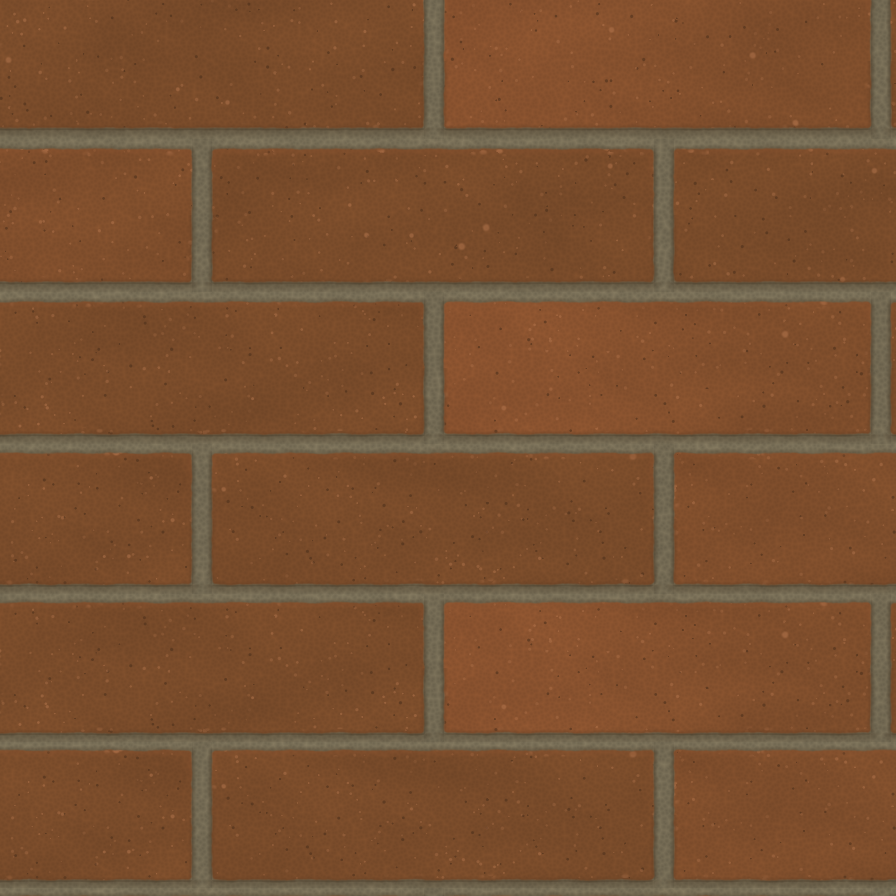
Reproduce this texture procedurally as a Shadertoy shader.

```glsl
const float ROW_HEIGHT = 0.1673;
const float FIRST_JOINT = 0.0057;
const vec3 CLAY = vec3(0.475, 0.295, 0.165);
const vec3 CLAY_WARM = vec3(0.545, 0.325, 0.185);
const vec3 CLAY_DARK = vec3(0.40, 0.25, 0.14);
const vec3 CHIP = vec3(0.72, 0.47, 0.31);
const vec3 MORTAR = vec3(0.485, 0.445, 0.350);
const vec3 MORTAR_SHADE = vec3(0.30, 0.245, 0.17);

vec2 hash2(vec2 p) {
    vec3 q = fract(p.xyx * vec3(0.1031, 0.1030, 0.0973));
    q += dot(q, q.yzx + 33.33);
    return fract((q.xx + q.yz) * q.zy);
}

// Distance to the nearest scattered point, and that point's two random values
vec3 cellular(vec2 p) {
    vec2 cell = floor(p);
    vec3 nearest = vec3(9.0, 0.0, 0.0);
    for (int y = -1; y <= 1; y++)
    for (int x = -1; x <= 1; x++) {
        vec2 id = cell + vec2(x, y);
        float dist = length(id + hash2(id) - p);
        if (dist < nearest.x) nearest = vec3(dist, hash2(id + 71.7));
    }
    return nearest;
}

// Smooth variation, roughly -1 to 1
float layeredSines(vec2 p) {
    float sum = 0.0, amplitude = 0.5;
    for (int i = 0; i < 4; i++) {
        sum += amplitude * sin(p.x + 1.7 * sin(p.y)) * cos(p.y * 0.8 + float(i));
        p = mat2(1.5, 1.1, -1.1, 1.5) * p + 2.3;
        amplitude *= 0.6;
    }
    return sum;
}

float roundedBox(vec2 p, vec2 halfSize, float radius) {
    vec2 q = abs(p) - halfSize + radius;
    return length(max(q, 0.0)) + min(max(q.x, q.y), 0.0) - radius;
}

// Round flecks in a random share of the cells
float flecks(vec2 p, float share, float size) {
    vec3 c = cellular(p);
    float radius = size * (0.4 + 0.6 * c.z);
    return step(1.0 - share, c.y) * smoothstep(radius, radius * 0.35, c.x);
}

vec3 brickColor(vec2 p, vec2 halfSize, float edge, float warmth, vec2 seed) {
    vec2 q = p + seed;
    float mottle = layeredSines(q * vec2(17.0, 26.0));
    float along = smoothstep(halfSize.x, -halfSize.x, p.x);
    vec3 color = mix(CLAY, CLAY_WARM, warmth * (0.3 + 0.7 * along));
    color *= 1.0 + 0.05 * mottle;

    // Sandy grain, pits and pale grit
    color *= 0.96 + 0.09 * cellular(q * 230.0).x;
    color = mix(color, CLAY_DARK * 0.75, 0.6 * flecks(q * 75.0 + 40.0, 0.16, 0.20));
    float grit = flecks(q * 95.0, 0.20, 0.27) * (0.6 + 0.4 * mottle);
    color = mix(color, CHIP, 0.55 * grit);
    color = mix(color, CHIP, 0.5 * flecks(q * 28.0 + 9.0, 0.07, 0.16));

    // Chipped, paler arrises, strongest along the top
    float top = smoothstep(0.3, 1.0, p.y / halfSize.y);
    float rim = smoothstep(-0.009, -0.001, edge);
    float worn = smoothstep(0.05, 0.5, layeredSines(q * 48.0));
    float chips = flecks(q * vec2(85.0, 120.0) + 17.0, 0.5, 0.55);
    color = mix(color, CHIP, rim * worn * chips * mix(0.45, 0.85, top));
    color = mix(color, CLAY_WARM, 0.35 * rim * top);
    float underside = smoothstep(-0.005, 0.0, edge) * step(p.y, 0.0);
    return mix(color, CLAY_DARK, 0.4 * underside);
}

vec3 mortarColor(vec2 uv, vec2 p, vec2 halfSize, float edge) {
    vec3 color = MORTAR * (0.91 + 0.16 * cellular(uv * 190.0).x);
    color *= 1.0 + 0.03 * layeredSines(uv * 60.0);

    // Shade falls under each brick and lightly along its sides
    float below = smoothstep(-0.002, 0.002, -p.y - halfSize.y);
    float beside = step(halfSize.x, abs(p.x));
    float contact = smoothstep(0.006, 0.0, edge);
    float broad = smoothstep(0.014, 0.002, edge) * below;
    float shade = contact * max(0.35 + 0.15 * beside, 0.85 * below);
    color = mix(color, MORTAR_SHADE, max(shade, 0.4 * broad));
    return color * (1.0 - 0.05 * beside);
}

void mainImage(out vec4 fragColor, in vec2 fragCoord) {
    vec2 uv = fragCoord / iResolution.xy;
    float softness = max(0.0014, 0.8 / iResolution.y);

    // Slightly uneven courses; alternate ones differ in offset and length
    float bow = uv.y - 0.424;
    float course = (uv.y + 0.003 - 0.035 * bow * bow - FIRST_JOINT) / ROW_HEIGHT;
    float row = floor(course);
    float odd = mod(row, 2.0);
    float spacing = mix(0.5156, 0.4987, odd);
    float along = (uv.x - mix(0.2253, 0.4844, odd)) / spacing;
    float column = floor(along);
    vec2 size = vec2(spacing, ROW_HEIGHT);
    vec2 p = (fract(vec2(along, course)) - 0.5) * size;
    vec2 halfSize = 0.5 * size - vec2(0.0113, mix(0.0095, 0.0117, uv.y));

    // The lower four courses repeat in pairs
    float variant = row < 4.0 ? odd : row;
    vec2 seed = vec2(column + 3.0, variant + 2.0) * vec2(3.17, 2.39);
    float warmth = smoothstep(0.2, 1.0, sin(2.0 * column + 3.0 * variant - 1.43));

    float wobble = 0.0011 * layeredSines((p + seed) * 110.0);
    float edge = roundedBox(p, halfSize, 0.004) + wobble;
    vec3 brick = brickColor(p, halfSize, edge, warmth, seed);
    vec3 mortar = mortarColor(uv, p, halfSize, edge);
    fragColor = vec4(mix(brick, mortar, smoothstep(-softness, softness, edge)), 1.0);
}
```
